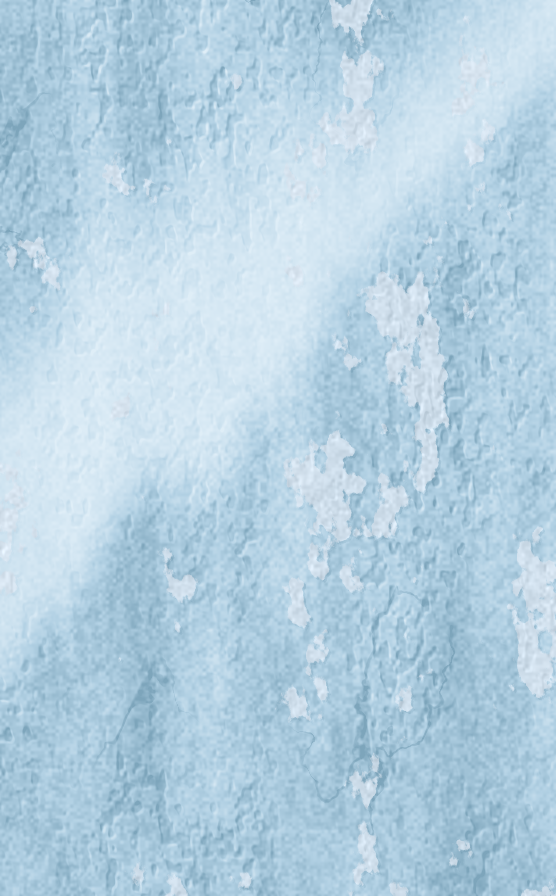
This texture is drawn by a Shadertoy shader. Its source:

```glsl
// Palette, from shaded stone to bleached stone
const vec3 DEEP = vec3(0.53, 0.68, 0.765);
const vec3 MID = vec3(0.695, 0.817, 0.892);
const vec3 PALE = vec3(0.85, 0.917, 0.96);
const vec3 FLAKE = vec3(0.845, 0.89, 0.935);

// Tone and relief strengths
const float BASE_TONE = 0.45;
const float BAND_TONE = 0.94;
const float STREAK_GAIN = 0.75;
const float MOTTLE_GAIN = 0.45;
const float GRAIN_GAIN = 0.34;
const float PIT_GAIN = 0.55;
const float CRACK_GAIN = 0.30;

// Feature frequencies, in cells per canvas height
const vec2 STREAK_FREQ = vec2(18.0, 2.2);
const vec2 MOTTLE_FREQ = vec2(13.0, 8.0);
const vec2 PIT_FREQ = vec2(105.0, 62.0);
const vec2 FLAKE_FREQ = vec2(15.0, 8.5);
const vec2 CRACK_FREQ = vec2(6.0, 2.6);
const float GRAIN_FREQ = 250.0;

// Light falls from the upper left
const vec2 LIGHT_STEP = vec2(-0.0025, 0.0025);

float hash(vec2 p) {
    return fract(sin(dot(p, vec2(127.1, 311.7))) * 43758.5453);
}

float noise(vec2 p) {
    vec2 cell = floor(p), f = fract(p);
    f = f * f * (3.0 - 2.0 * f);
    float low = mix(hash(cell), hash(cell + vec2(1, 0)), f.x);
    float high = mix(hash(cell + vec2(0, 1)), hash(cell + vec2(1, 1)), f.x);
    return mix(low, high, f.y);
}

float fbm(vec2 p) {
    float sum = 0.0, amp = 0.5;
    for (int i = 0; i < 5; i++) {
        sum += amp * noise(p);
        p = mat2(1.96, 0.28, -0.28, 1.96) * p + 17.3;
        amp *= 0.5;
    }
    return sum / 0.97;
}

// Diagonal bleached band, wide at the lower left and narrow at the upper right
float lightBand(vec2 p) {
    float wobble = 0.16 * (fbm(p * vec2(7.0, 4.0) + 3.0) - 0.5);
    float offset = p.y - (0.41 + 0.98 * p.x) + wobble;
    float halfWidth = mix(0.17, 0.085, smoothstep(0.1, 0.5, p.x));
    float softness = offset > 0.0 ? 0.11 : 0.065;
    return 1.0 - smoothstep(halfWidth - softness, halfWidth + softness, abs(offset));
}

// Height of the worn surface: small elongated pits
float pitHeight(vec2 p) {
    float n = 0.65 * noise(p * PIT_FREQ) + 0.35 * noise(p * PIT_FREQ * 2.1 + 9.0);
    return smoothstep(0.28, 0.50, n);
}

// Ragged pale flakes, most common toward the right edge
float flakes(vec2 p) {
    float body = fbm(p * FLAKE_FREQ + 41.0);
    float ragged = fbm(p * vec2(75.0, 52.0)) - 0.5;
    float edge = 0.71 - 0.08 * smoothstep(0.3, 0.55, p.x);
    return smoothstep(edge, edge + 0.045, body + 0.42 * ragged);
}

// Thin broken lines along the level sets of a warped noise
float cracks(vec2 p) {
    vec2 q = p * CRACK_FREQ + 0.35 * fbm(p * 22.0);
    float line = 1.0 - smoothstep(0.002, 0.010, abs(fbm(q + 5.0) - 0.5));
    return line * smoothstep(0.50, 0.66, noise(p * vec2(7.0, 5.0) + 23.0));
}

vec3 stoneColour(float tone) {
    vec3 shade = mix(DEEP, MID, clamp(tone * 2.0, -0.25, 1.0));
    return mix(shade, PALE, clamp(tone * 2.0 - 1.0, 0.0, 1.15));
}

void mainImage(out vec4 fragColor, in vec2 fragCoord) {
    vec2 p = fragCoord / iResolution.y;
    float band = lightBand(p);
    float calm = 1.0 - 0.62 * band;

    // Broad tone: band, vertical streaks and mottling
    float tone = mix(BASE_TONE, BAND_TONE, band);
    vec2 bent = p + vec2(0.012 * noise(p * 9.0), 0.0);
    tone += calm * STREAK_GAIN * (fbm(bent * STREAK_FREQ) - 0.5);
    tone += calm * MOTTLE_GAIN * (fbm(p * MOTTLE_FREQ + 11.0) - 0.5);

    // Embossed pits, gathered in vertical columns
    float columns = smoothstep(0.36, 0.66, fbm(bent * vec2(11.0, 3.5) + 31.0));
    float pit = pitHeight(p);
    float relief = pit - pitHeight(p + LIGHT_STEP);
    float wear = calm * (0.25 + 0.75 * columns);
    tone += wear * PIT_GAIN * (0.55 * relief - 0.35 * (1.0 - pit));

    // Fine grain and cracks
    float grain = noise(p * GRAIN_FREQ) + 0.5 * noise(p * GRAIN_FREQ * vec2(1.0, 0.5) + 7.0);
    tone += calm * GRAIN_GAIN * (grain - 0.75);
    tone -= calm * CRACK_GAIN * cracks(p);

    // Flakes with a shaded lower rim
    float flake = flakes(p);
    float rim = clamp(flakes(p + LIGHT_STEP) - flake, 0.0, 1.0);
    tone -= 0.22 * calm * rim;
    vec3 colour = stoneColour(tone);
    vec3 flakeColour = FLAKE + 0.07 * (grain - 0.75) + 0.05 * relief;
    colour = mix(colour, flakeColour, 0.8 * flake);

    fragColor = vec4(clamp(colour, 0.0, 1.0), 1.0);
}
```
